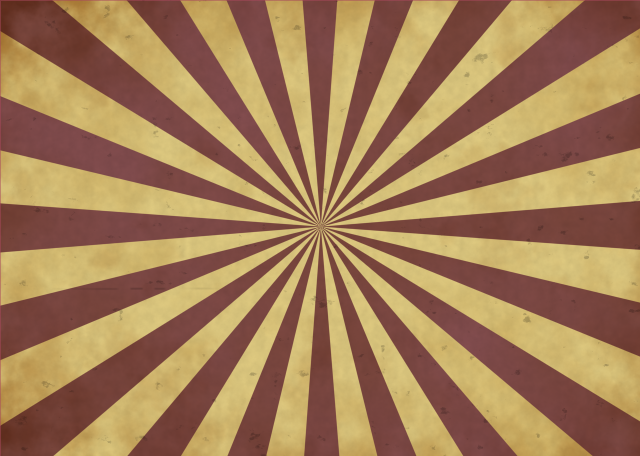
A Shadertoy shader for this background:

```glsl
const vec2 CENTER = vec2(0.5013, 0.5030);   // fraction of the canvas
const float RAYS = 20.0;
const float RAY_TILT = 0.004;               // turn of the fan, radians
const float DARK_SHARE = 0.487;
const vec3 CREAM = vec3(0.845, 0.765, 0.485);
const vec3 OCHRE = vec3(0.785, 0.670, 0.375);
const vec3 PLUM = vec3(0.495, 0.292, 0.298);
const vec3 BROWN = vec3(0.460, 0.264, 0.227);
const vec3 STAIN_TINT = vec3(0.80, 0.66, 0.50);
const vec3 BORDER = vec3(0.66, 0.28, 0.36);
const float GRAIN = 0.045;
const float TAU = 6.2831853;

float hash(vec2 p) {
    vec3 q = fract(p.xyx * vec3(0.1031, 0.1030, 0.0973));
    q += dot(q, q.yzx + 33.33);
    return fract((q.x + q.y) * q.z);
}

float noise(vec2 p) {
    vec2 i = floor(p), f = fract(p);
    f = f * f * (3.0 - 2.0 * f);
    return mix(mix(hash(i), hash(i + vec2(1, 0)), f.x),
               mix(hash(i + vec2(0, 1)), hash(i + vec2(1, 1)), f.x), f.y);
}

float fbm(vec2 p) {
    float sum = 0.0, weight = 0.5;
    for (int i = 0; i < 5; i++) {
        sum += weight * noise(p);
        p = mat2(1.6, 1.2, -1.2, 1.6) * p + 17.3;
        weight *= 0.5;
    }
    return sum;
}

// Soft round spot in canvas fractions
float spot(vec2 uv, vec2 at, vec2 size) {
    vec2 d = (uv - at) / size;
    return exp(-dot(d, d));
}

// Coverage of the dark rays, with a pixel-wide soft edge
float darkRays(vec2 p, float pixel) {
    float turn = fract((atan(p.y, p.x) - RAY_TILT) * RAYS / TAU + 0.5);
    float d = (DARK_SHARE * 0.5 - abs(turn - 0.5)) * TAU / RAYS * length(p);
    return smoothstep(-0.7 * pixel, 0.7 * pixel, d);
}

void mainImage(out vec4 fragColor, in vec2 fragCoord) {
    vec2 uv = fragCoord / iResolution.xy;
    vec2 aspect = vec2(iResolution.x / iResolution.y, 1.0);
    vec2 p = uv * aspect;
    float pixel = 1.0 / iResolution.y;

    // Paper wear: broad clouds, fine grain and upright fibres
    float clouds = fbm(p * 4.0 + 3.0);
    float mottling = fbm(p * 17.0);
    float grain = fbm(p * 75.0) - 0.48;
    float fibres = noise(p * vec2(90.0, 7.0)) - 0.5;

    // Ageing gathers at the border and in the corners
    vec2 inset = min(uv, 1.0 - uv) * aspect;
    float rim = exp(-min(inset.x, inset.y) / 0.09);
    float corners = spot(uv, vec2(0.03, 0.98), vec2(0.18, 0.17))
                  + 0.65 * spot(uv, vec2(0.04, 0.08), vec2(0.15, 0.18))
                  + 0.45 * spot(uv, vec2(1.0, 1.0), vec2(0.13, 0.14))
                  + 0.35 * spot(uv, vec2(1.0, 0.08), vec2(0.13, 0.16));
    float age = smoothstep(0.25, 0.85, length((uv - CENTER) * vec2(1.1, 1.0)));

    // Rays
    float yellowing = clamp(0.15 + 0.65 * age + 1.5 * (clouds - 0.48)
                          + 0.9 * (mottling - 0.48), 0.0, 1.0);
    float plumWash = 0.45 + 1.8 * (clouds - 0.48)
                   + 0.6 * spot(uv, vec2(0.08, 0.70), vec2(0.18, 0.12))
                   + 0.6 * spot(uv, vec2(0.88, 0.87), vec2(0.10, 0.10))
                   + 0.4 * spot(uv, vec2(0.38, 0.82), vec2(0.10, 0.18))
                   - 0.6 * corners;
    vec3 light = mix(CREAM, OCHRE, yellowing);
    vec3 dark = mix(BROWN, PLUM, clamp(plumWash, 0.0, 1.0));
    float rays = darkRays((uv - CENTER) * aspect, pixel);
    vec3 color = mix(light, dark, rays);

    // Stains
    float stain = (0.34 * rim + 0.75 * corners) * smoothstep(0.15, 0.75, mottling);
    stain += 0.22 * smoothstep(0.60, 0.78, fbm(p * 9.0 + 40.0));
    color *= mix(vec3(1.0), STAIN_TINT, clamp(stain, 0.0, 1.0));
    color *= 1.0 + GRAIN * (2.0 * grain + 0.5 * fibres);

    // Scattered flecks and faint level creases
    float flecks = smoothstep(0.72, 0.84, fbm(p * vec2(38.0, 50.0) + 9.0));
    float crease = smoothstep(0.004, 0.0, abs(uv.y - 0.367 - 0.006 * (clouds - 0.5)))
                 * spot(uv, vec2(0.22, 0.367), vec2(0.10, 0.1))
                 * smoothstep(0.3, 0.65, noise(p * vec2(40.0, 3.0)));
    color *= 1.0 - 0.20 * flecks - 0.16 * crease;

    // Thin rosy line along the left and top edges
    float edge = min(uv.x * aspect.x, 1.0 - uv.y);
    color = mix(color, BORDER, 0.5 * smoothstep(0.003, 0.001, edge));

    fragColor = vec4(color, 1.0);
}
```
